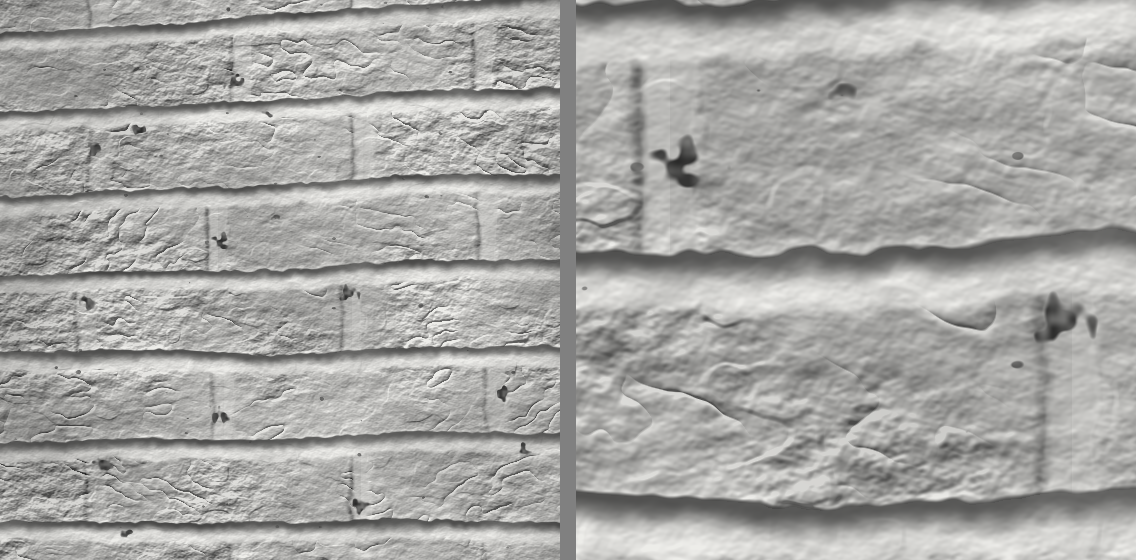
Left: the whole. Right: its middle third, enlarged.
Give the GLSL for this texture, as a three.js fragment shader.

```glsl
// Painted pale grey brick wall: rough running-bond courses with shaded mortar ledges.
varying vec2 vUv;

const float FIRST_COURSE = 0.070;   // height of the lowest full brick edge
const float JOINT_SPACING = 0.458;  // brick length plus joint
const float JOINT_HALF = 0.018;
const vec2 LIGHT_DIR = vec2(-0.42, 0.91);
const float FACE_TONE = 0.675;
const float MORTAR_TONE = 0.835;
const float SHADOW_TONE = 0.26;
const float HOLE_TONE = 0.16;
const vec3 PAINT_TINT = vec3(1.0, 0.998, 0.984);

float hash(vec2 p) {
  vec3 q = fract(p.xyx * 0.1031);
  q += dot(q, q.yzx + 33.33);
  return fract((q.x + q.y) * q.z);
}

float noise(vec2 p) {
  vec2 i = floor(p), f = fract(p);
  f = f * f * (3.0 - 2.0 * f);
  return mix(mix(hash(i), hash(i + vec2(1.0, 0.0)), f.x),
             mix(hash(i + vec2(0.0, 1.0)), hash(i + 1.0), f.x), f.y);
}

float fbm(vec2 p) {
  float sum = 0.0, amp = 0.5;
  for (int i = 0; i < 4; i++) {
    sum += amp * noise(p);
    p = mat2(1.6, 1.2, -1.2, 1.6) * p + 7.3;
    amp *= 0.52;
  }
  return sum;
}

// Course number plus position in it; courses fan out slightly to the right.
float courseCoord(vec2 p) {
  float wobble = 0.018 * (noise(p * vec2(4.0, 5.0) + 3.0) - 0.5)
               + 0.006 * (noise(p * vec2(34.0, 12.0)) - 0.5)
               + 0.004 * (noise(p * 95.0) - 0.5);
  return (p.y - FIRST_COURSE + wobble) / (0.146 + 0.009 * p.x);
}

// Signed distance across the nearest upright joint, and the joint's index.
vec2 nearestJoint(float x, float row) {
  float start = mix(0.17, 0.41, mod(row, 2.0));
  float index = floor((x - start) / JOINT_SPACING + 0.5);
  float jitter = 0.045 * (hash(vec2(row + 9.0, index + 5.0)) - 0.5);
  return vec2(x - start - index * JOINT_SPACING - jitter, index);
}

// Paint relief: lumps, flaked plates, and short creases slanted per brick.
float relief(vec2 p, float seed, float creaseAmount) {
  float angle = (seed - 0.45) * 1.1;
  vec2 axis = vec2(cos(angle), sin(angle));
  vec2 bent = p + 0.016 * vec2(noise(p * 31.0), noise(p * 31.0 + 40.0))
                + 0.006 * vec2(noise(p * 83.0), noise(p * 83.0 + 60.0));
  vec2 q = vec2(dot(bent, axis), dot(bent, vec2(-axis.y, axis.x)));
  float ridge = 1.0 - abs(2.0 * noise(q * vec2(19.0, 52.0) + seed * 50.0) - 1.0);
  float patches = smoothstep(0.42, 0.75, noise(p * 14.0 + 20.0));
  float plates = smoothstep(0.54, 0.68, noise(bent * vec2(25.0, 36.0) + 11.0));
  return fbm(p * vec2(34.0, 46.0)) + 0.13 * plates
       - 0.38 * creaseAmount * patches * pow(ridge, 5.0);
}

// Ragged round hole, 1 inside.
float hole(vec2 offset, float radius, vec2 p) {
  float d = length(offset * vec2(0.85, 1.2)) + radius * 1.7 * (noise(p * 120.0) - 0.5);
  return 1.0 - smoothstep(0.45 * radius, radius, d);
}

// Holes scattered one per grid cell, kept with the given chance.
float scatteredHoles(vec2 p, float cells, float chance, float radius) {
  vec2 id = floor(p * cells);
  vec2 centre = id + 0.25 + 0.5 * vec2(hash(id + 3.0), hash(id + 17.0));
  float size = radius * mix(0.5, 1.0, hash(id + 29.0));
  return step(hash(id + 51.0), chance) * hole(p - centre / cells, size, p);
}

void main() {
  vec2 p = vUv;
  float course = courseCoord(p);
  float row = floor(course), f = fract(course);
  vec2 joint = nearestJoint(p.x, row);
  float seed = hash(vec2(row + 21.0, joint.y + step(0.0, joint.x) + 13.0));

  // Brick face, bed mortar and upright joint masks
  float face = 1.0 - smoothstep(0.74, 0.80, f + 0.10 * (fbm(p * 30.0) - 0.5));
  float across = joint.x + 0.016 * (fbm(p * vec2(45.0, 30.0) + 5.0) - 0.47);
  float jointDepth = mix(0.55, 1.0, hash(vec2(joint.y + 3.0, row + 31.0))) * face;
  float upright = jointDepth * (1.0 - smoothstep(JOINT_HALF - 0.004, JOINT_HALF, abs(across)));

  // Base tones with uneven light
  float tone = mix(MORTAR_TONE, FACE_TONE + 0.05 * (seed - 0.5), face);
  tone += 0.075 * upright + 0.13 * (noise(p * 5.0 + 8.0) - 0.5);
  tone += 0.07 * (noise(p * vec2(13.0, 19.0)) - 0.5);
  tone -= 0.06 * (1.0 - smoothstep(0.0, 0.3, p.x));
  float worn = mix(0.3, 1.0, noise(p * 40.0 + 70.0));
  tone -= 0.26 * worn * jointDepth * (1.0 - smoothstep(0.0, 0.008, abs(across + JOINT_HALF)));
  tone += 0.08 * worn * jointDepth * (1.0 - smoothstep(0.0, 0.006, abs(across - JOINT_HALF)));

  // Relief lit from the upper left, rougher in some areas
  float stepSize = 0.0015;
  float creases = face * smoothstep(0.006, 0.022, abs(joint.x));
  float slope = relief(p, seed, creases) - relief(p + LIGHT_DIR * stepSize, seed, creases);
  float area = mix(0.65, 1.45, smoothstep(0.25, 0.75, noise(p * 8.0 + 33.0)));
  float roughness = mix(0.4, area, face) * (1.0 - 0.45 * upright);
  tone += clamp(0.0044 * slope / stepSize * roughness, -0.34, 0.19);

  // Bright brick lip, and the shadow it casts on the mortar below
  tone += 0.08 * (1.0 - smoothstep(0.02, 0.07, f));
  float reach = mix(0.79, 0.88, noise(p * vec2(7.0, 3.0)));
  float shadow = max(smoothstep(reach, 0.99, f), 1.0 - smoothstep(0.0, 0.022, f));
  tone = mix(tone, SHADOW_TONE, shadow * mix(0.72, 1.0, noise(p * vec2(11.0, 4.0) + 6.0)));

  // Broken holes beside joints, stray pits and pinholes
  float pick = hash(vec2(row + 41.0, joint.y + 2.0));
  vec2 fromHole = vec2(joint.x - 0.05 * (pick - 0.3), (f - 0.15 - 0.55 * fract(pick * 7.0)) * 0.15);
  float holes = step(pick, 0.6) * hole(fromHole, 0.014, p);
  holes = max(holes, scatteredHoles(p, 7.0, 0.12, 0.011));
  holes = max(holes, 0.7 * scatteredHoles(p + 0.3, 26.0, 0.09, 0.0038));
  tone = mix(tone, HOLE_TONE + 0.3 * noise(p * 170.0), holes);

  gl_FragColor = vec4(clamp(tone, 0.08, 0.93) * PAINT_TINT, 1.0);
}
```
